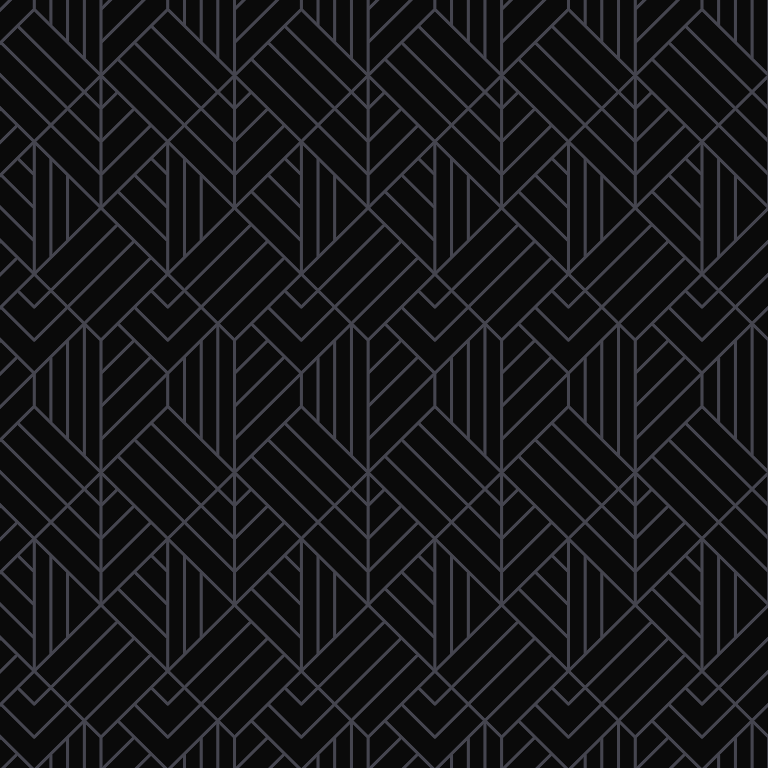
Reproduce this pattern procedurally as a three.js fragment shader.

```glsl
// Art deco lattice of striped diamonds and chevrons, thin slate lines on black.
varying vec2 vUv;

const vec2 UNIT = vec2(0.08695, 0.08616);   // one lattice step on the canvas
const vec2 PERIOD = vec2(2.0, 6.0);         // lattice steps per repeat
const vec2 ANCHOR = vec2(0.1315, 0.9017);   // lattice origin on the canvas
const float LINE_WIDTH = 0.0040;
const vec3 GROUND = vec3(0.04);
const vec3 SLATE = vec3(0.27, 0.27, 0.31);

// Canvas distance from lattice point p to the nearest repeat of segment a-b.
float segment(vec2 p, vec2 a, vec2 b) {
  vec2 q = p - 0.5 * (a + b);
  q -= PERIOD * floor(q / PERIOD + 0.5);
  q *= UNIT;
  vec2 reach = 0.5 * (b - a) * UNIT;
  float t = clamp(dot(q, reach) / dot(reach, reach), -1.0, 1.0);
  return length(q - reach * t);
}

// Zigzag diamond edges and the upright spines.
float frame(vec2 p) {
  float d = segment(p, vec2(0.0, -2.0), vec2(0.0, 2.0));
  d = min(d, segment(p, vec2(1.0, 1.0), vec2(1.0, 3.0)));
  d = min(d, segment(p, vec2(1.0, 4.5), vec2(1.0, 5.0)));
  for (int i = -1; i < 4; i++) {
    float n = float(i);
    d = min(d, segment(p, vec2(n, n), vec2(n + 1.0, n + 1.0)));
    d = min(d, segment(p, vec2(-n, n), vec2(-n - 1.0, n + 1.0)));
  }
  return d;
}

// The set of stripes lying a fraction s along the diamond edges.
float stripes(vec2 p, float s) {
  // Upper diamond stripe running into a chevron
  float d = segment(p, vec2(1.0 - s, s - 1.0), vec2(2.0, 2.0 * s));
  d = min(d, segment(p, vec2(0.0, 2.0 * s), vec2(s, s)));

  // Split diamond: slanted left half, upright right half
  d = min(d, segment(p, vec2(1.0 - s, 1.0 + s), vec2(1.0, 1.0 + 2.0 * s)));
  if (s < 0.7) {
    d = min(d, segment(p, vec2(1.0 + s, 1.0 + s), vec2(1.0 + s, 3.0 - s)));
  }

  // Lower diamond stripe running into a chevron
  vec2 tip = vec2(1.0, 3.0 + 2.0 * s);
  d = min(d, segment(p, tip, vec2(2.0 + s, 2.0 + s)));
  d = min(d, segment(p, tip, vec2(1.0 - s, 3.0 + s)));

  // Folded panels: slanted left, upright right
  d = min(d, segment(p, vec2(0.0, 4.0 + 2.0 * s), vec2(s + 0.25, 3.75 + s)));
  d = min(d, segment(p, vec2(1.0 + s, 4.5 - s), vec2(1.0 + s, 5.0 + s)));
  return d;
}

void main() {
  // Lattice coordinates: x to the right, y downward
  vec2 p = (vUv - ANCHOR) * vec2(1.0, -1.0) / UNIT;

  float d = frame(p);
  for (int k = 1; k < 4; k++) {
    d = min(d, stripes(p, 0.25 * float(k)));
  }

  float blur = 0.5 * max(fwidth(vUv.x), fwidth(vUv.y));
  float halfWidth = 0.5 * LINE_WIDTH;
  float ink = 1.0 - smoothstep(halfWidth - blur, halfWidth + blur, d);
  gl_FragColor = vec4(mix(GROUND, SLATE, ink), 1.0);
}
```
